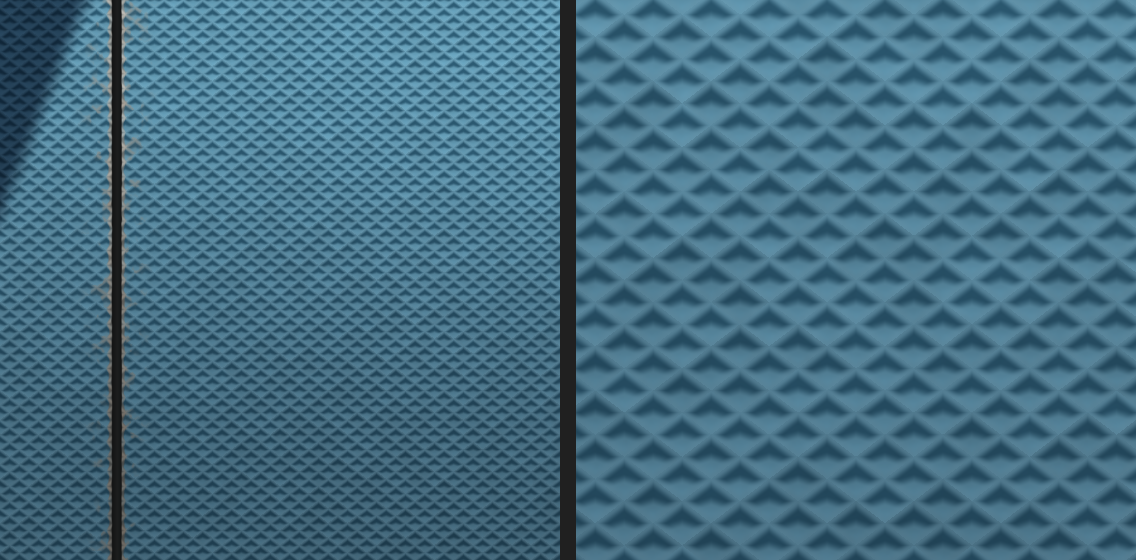
Left, the full canvas; right, a detail of the centre.
Give the GLSL for this texture, as a three.js fragment shader.

```glsl
// Blue sheet embossed with staggered flat diamond pits, split by a dark seam.
// Each pit is a folded lattice cell: a dark chevron under pale diagonal ridges.
// Value noise chips the paint along the seam, and a soft shadow crosses one corner.
#define COLUMNS 29.0
#define ROWS 38.0
#define SEAM_X 0.2085
#define SEAM_HALF 0.0088
#define LIP_WIDTH 0.0105
#define WEAR_REACH 0.036
#define WEAR_AMOUNT 0.5
#define SHADOW_SOFT 0.022
#define CELL_VARIATION 0.06

varying vec2 vUv;

const vec3 SLOPE_BLUE = vec3(0.325, 0.52, 0.61);
const vec3 DARK_BLUE = vec3(0.145, 0.305, 0.39);
const vec3 RIDGE_BLUE = vec3(0.355, 0.54, 0.625);
const vec3 GROOVE_BLACK = vec3(0.09, 0.095, 0.095);
const vec3 BARE_TAN = vec3(0.55, 0.50, 0.45);
const vec3 BARE_PALE = vec3(0.75, 0.75, 0.73);

float hash(vec2 p) {
  vec3 h = fract(vec3(p.xyx) * 0.1031);
  h += dot(h, h.yzx + 33.33);
  return fract((h.x + h.y) * h.z);
}

float noise(vec2 p) {
  vec2 i = floor(p);
  vec2 f = fract(p);
  f = f * f * (3.0 - 2.0 * f);
  return mix(mix(hash(i), hash(i + vec2(1.0, 0.0)), f.x),
             mix(hash(i + vec2(0.0, 1.0)), hash(i + vec2(1.0)), f.x), f.y);
}

float fbm(vec2 p) {
  float sum = 0.0;
  float weight = 0.5;
  for (int i = 0; i < 3; i++) {
    sum += weight * noise(p);
    p = p * 2.03 + 17.1;
    weight *= 0.5;
  }
  return sum / 0.875;
}

// Offset from the centre of the nearest diamond of the staggered lattice.
vec2 diamondOffset(vec2 p) {
  vec2 q = fract(p) - 0.5;
  return abs(q.x) + abs(q.y) > 0.5 ? q - 0.5 * sign(q) : q;
}

void main() {
  vec2 uv = vUv;
  vec2 grid = uv * vec2(COLUMNS, ROWS);
  vec2 q = diamondOffset(grid);
  vec2 cell = floor((grid - q) * 2.0 + 0.5);
  float rim = 2.0 * (abs(q.x) + abs(q.y));
  float ridge = smoothstep(0.48, 0.98, rim);

  // A dark chevron hangs below the upper two ridges and fades into the slope.
  float chevron = smoothstep(-0.14, 0.1, q.y + 0.42 * abs(q.x) - 0.03);
  vec3 slope = SLOPE_BLUE * (0.96 + 0.1 * smoothstep(0.0, 0.4, -q.y));
  vec3 color = mix(slope, DARK_BLUE, chevron);
  color = mix(color, RIDGE_BLUE, ridge * 0.88);
  color *= 1.0 + CELL_VARIATION * (hash(cell) - 0.5);
  color *= 0.97 + 0.06 * fbm(uv * 95.0);

  // Broad light, brightest at the upper right and greyer towards the foot.
  float height = smoothstep(0.0, 1.0, uv.y);
  float light = mix(0.79, 1.16, height) + 0.07 * (uv.x - 0.4) * uv.y;
  light += 0.04 * (fbm(uv * 5.0) - 0.5);
  vec3 tint = mix(vec3(1.01, 0.98, 0.99), vec3(1.03, 1.01, 1.0), height);
  color *= light * tint;

  // Paint rubbed away in broken patches along the ridges beside the seam.
  float side = uv.x - SEAM_X;
  float gap = abs(side) - SEAM_HALF;
  float reach = exp(-max(gap, 0.0) / WEAR_REACH) * mix(0.72, 1.0, height);
  float scuff = fbm(uv * vec2(58.0, 46.0) + 4.0) + 0.24 * reach;
  float scratch = smoothstep(0.68, 0.82, scuff) * smoothstep(0.1, 0.5, reach);
  color = mix(color, BARE_TAN * light, scratch * (0.25 + 0.75 * ridge) * WEAR_AMOUNT);

  // Ragged bare lip whose teeth follow the embossed rows.
  float rag = noise(vec2(uv.y * 85.0, side > 0.0 ? 3.5 : 11.5));
  float lipWidth = LIP_WIDTH * (0.35 + 0.5 * rag + 0.4 * ridge);
  float lip = 1.0 - smoothstep(lipWidth * 0.4, lipWidth, gap);
  float shine = noise(vec2(uv.y * 62.0, side > 0.0 ? 23.5 : 31.5));
  vec3 bare = mix(BARE_TAN, BARE_PALE, shine * mix(0.15, 0.95, height));
  bare *= light * (0.72 + 0.28 * ridge);
  color = mix(color, bare, lip * (0.55 + 0.4 * rag));

  // Groove with a faint sheen down its middle.
  float edge = gap + 0.0014 * (noise(vec2(uv.y * 110.0, side > 0.0 ? 41.5 : 47.5)) - 0.5);
  float groove = 1.0 - smoothstep(-0.0016, 0.0016, edge);
  float sheen = 1.0 - smoothstep(0.0, SEAM_HALF, abs(side - 0.001));
  color = mix(color, GROOVE_BLACK * (0.85 + 0.35 * sheen), groove);

  // Slanted shadow over the upper left corner.
  float slant = dot(uv - vec2(0.0, 0.615), normalize(vec2(-0.385, 0.154)));
  float shadow = smoothstep(-SHADOW_SOFT, SHADOW_SOFT, slant);
  color *= mix(vec3(1.0), vec3(0.38, 0.44, 0.51), shadow);

  gl_FragColor = vec4(color, 1.0);
}
```
